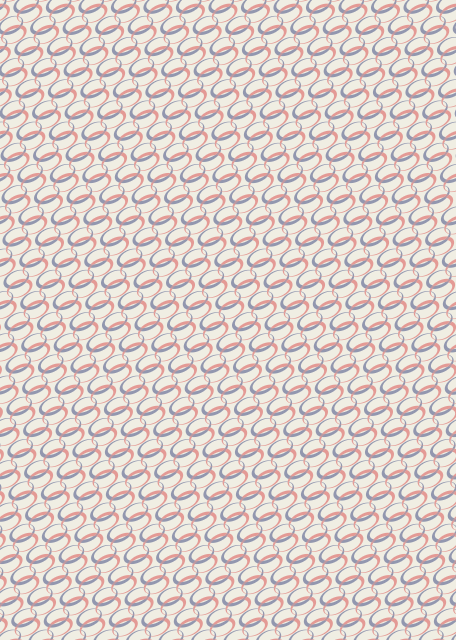
Give the GLSL for this pattern, as a Shadertoy shader.

```glsl
// Slanting chains of interlocked oval rings, blue and pink, on warm ivory.
// Each ring is an ellipse minus a smaller, shifted ellipse, so its band swells
// on one side; the pink ring is the blue one turned by half a circle.

#define REPEATS_DOWN 30.24             // rows over the canvas height
#define ROW_PITCH 0.651                // row height in column widths
#define ROW_SHIFT 0.515                // sideways step from row to row
#define TILT 0.45                      // slope of the long axis, radians
#define OUTER_RADII vec2(0.419, 0.256)
#define INNER_RADII vec2(0.350, 0.197)
#define INNER_OFFSET vec2(0.039, 0.029)
#define BLUE_ORIGIN vec2(5.53, 9.79)   // centre of one blue ring
#define PINK_OFFSET vec2(0.105, -0.275)
#define IVORY vec3(0.940, 0.934, 0.892)
#define BLUE vec3(0.573, 0.592, 0.685)
#define PINK vec3(0.893, 0.605, 0.583)

// Approximate signed distance to an axis-aligned ellipse
float ellipseDistance(vec2 p, vec2 radii) {
    float f = max(length(p / radii), 1e-3);
    float slope = max(length(p / (radii * radii)), 1e-4);
    return f * (f - 1.0) / slope;
}

// Share of a pixel that lies inside the ellipse
float ellipseCoverage(vec2 p, vec2 radii, float pixel) {
    return clamp(0.5 - ellipseDistance(p, radii) / pixel, 0.0, 1.0);
}

// Offset from the nearest point of the sheared lattice
vec2 latticeOffset(vec2 p) {
    float row = round(p.y / ROW_PITCH);
    p -= row * vec2(-ROW_SHIFT, ROW_PITCH);
    p.x -= round(p.x);
    return p;
}

// Crescent band, thick at the lower left and thin at the upper right
float ringCoverage(vec2 p, float pixel) {
    float c = cos(TILT), s = sin(TILT);
    vec2 q = vec2(c * p.x + s * p.y, c * p.y - s * p.x);
    float outer = ellipseCoverage(q, OUTER_RADII, pixel);
    float inner = ellipseCoverage(q - INNER_OFFSET, INNER_RADII, pixel);
    return max(outer - inner, 0.0);
}

void mainImage(out vec4 fragColor, in vec2 fragCoord) {
    // One unit is one column width
    float pixel = REPEATS_DOWN * ROW_PITCH / iResolution.y;
    vec2 p = fragCoord * pixel - BLUE_ORIGIN;

    float blue = ringCoverage(latticeOffset(p), pixel);
    float pink = ringCoverage(-latticeOffset(p - PINK_OFFSET), pixel);

    // Where the rings cross, the two inks blend evenly
    vec3 color = mix(IVORY, BLUE, blue);
    color = mix(color, PINK, pink * (1.0 - 0.5 * blue));
    fragColor = vec4(color, 1.0);
}
```
